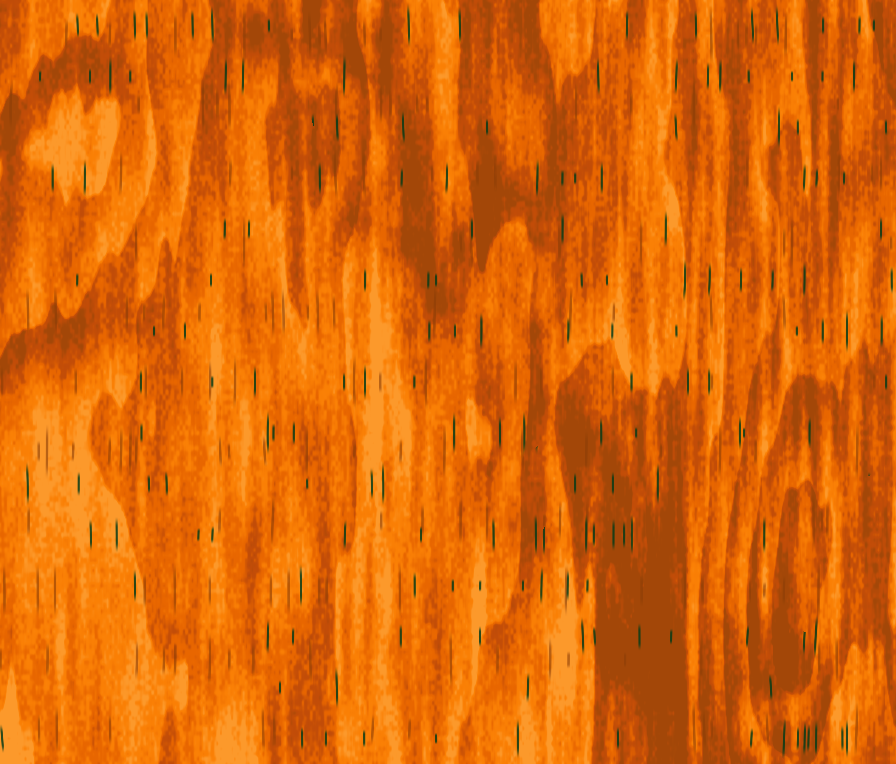
Give the GLSL for this texture, as a Shadertoy shader.

```glsl
const vec3 PORE     = vec3(0.02, 0.23, 0.09);
const vec3 UMBER    = vec3(0.64, 0.28, 0.03);
const vec3 RUST     = vec3(0.76, 0.30, 0.03);
const vec3 ORANGE   = vec3(0.91, 0.40, 0.00);
const vec3 AMBER    = vec3(0.98, 0.50, 0.02);
const vec3 PALE     = vec3(0.99, 0.60, 0.17);

const float CONTRAST        = 1.30;
const float BRIGHTNESS      = 0.16;
const float RING_WARP       = 5.0;
const float RING_DEPTH      = 1.2;
const float EDGE_WIDTH      = 0.06;
const float STREAK_DEPTH    = 2.6;
const float BLOTCH_DEPTH    = 2.5;
const float GRAIN_DEPTH     = 0.8;
const float BURL_DEPTH      = 1.2;
const float SCALLOP_DEPTH   = 0.9;
const float SCALLOP_PERIOD  = 0.31;
const vec2  KNOT_CENTRE     = vec2(1.04, 0.26);
const vec2  KNOT_SIZE       = vec2(0.10, 0.24);

float hash(vec2 p) {
    vec3 q = fract(vec3(p.xyx) * 0.1031);
    q += dot(q, q.yzx + 33.33);
    return fract((q.x + q.y) * q.z);
}

float noise(vec2 p) {
    vec2 i = floor(p), f = fract(p);
    f = f * f * (3.0 - 2.0 * f);
    return mix(mix(hash(i), hash(i + vec2(1, 0)), f.x),
               mix(hash(i + vec2(0, 1)), hash(i + vec2(1, 1)), f.x), f.y);
}

// Zero-centred fractal noise
float fbm(vec2 p) {
    float sum = 0.0, amp = 0.53;
    for (int i = 0; i < 4; i++) {
        sum += amp * (noise(p) - 0.5);
        p = p * 2.03 + 17.3;
        amp *= 0.5;
    }
    return sum;
}

// Thin upright dashes, at most one per cell
float dashes(vec2 p, vec2 cells, float chance, float halfWidth, float pixel) {
    p.x += 0.004 * noise(p * vec2(9.0, 14.0));
    vec2 id = floor(p * cells);
    vec2 local = (fract(p * cells) - 0.5) / cells;
    float size = mix(0.12, 0.46, hash(id + 41.7)) / cells.y;
    local.x -= (hash(id + 9.2) - 0.5) * 0.5 / cells.x;
    float taper = 1.0 - smoothstep(0.4 * size, size, abs(local.y));
    float line = 1.0 - smoothstep(halfWidth - 0.5 * pixel, halfWidth + 0.5 * pixel, abs(local.x));
    return line * taper * step(hash(id), chance);
}

// Dark wavy bands across the left side
float scallops(vec2 p) {
    float y = p.y + 0.10 * (noise(vec2(p.x * 18.0, p.y * 3.0)) - 0.5) - 0.25 * p.x;
    float d = fract((y - 0.56) / SCALLOP_PERIOD + 0.5) - 0.5;
    float side = 1.0 - smoothstep(0.10, 0.32, p.x);
    float upper = smoothstep(0.35, 0.55, p.y);
    return side * upper * exp(-d * d * 70.0);
}

// Growth-ring height, steep at both sides and flat in the middle
float ringHeight(vec2 p) {
    float s = p.x - 0.45;
    vec2 k = (p - KNOT_CENTRE) / KNOT_SIZE;
    float h = 1.5 * s + 7.0 * s * s * s;
    h += RING_WARP * fbm(p * vec2(4.0, 1.3) + 3.7);
    h += 0.35 * (noise(p * vec2(70.0, 9.0)) - 0.5);
    return h + 2.2 * exp(-dot(k, k)) + 0.35 * scallops(p);
}

vec3 woodColour(float t) {
    vec3 c = mix(UMBER, RUST, smoothstep(-1.9, -1.0, t));
    c = mix(c, ORANGE, smoothstep(-1.0, -0.1, t));
    c = mix(c, AMBER, smoothstep(-0.1, 0.85, t));
    return mix(c, PALE, smoothstep(0.85, 1.7, t));
}

void mainImage(out vec4 fragColor, in vec2 fragCoord) {
    vec2 p = fragCoord / iResolution.y;
    vec2 u = fragCoord / iResolution.xy;
    float pixel = 1.0 / iResolution.y;

    // Rings: slow rise, sharp fall
    float h = ringHeight(p);
    float edge = clamp(EDGE_WIDTH + fwidth(h), 0.0, 0.5);
    float f = fract(h);
    float ring = smoothstep(0.1, 0.9, f) - smoothstep(1.0 - edge, 1.0, f) - 0.45;

    // Diagonal burl with a frayed outline
    float across = u.x - mix(0.86, 0.36, u.y) + 0.35 * fbm(p * vec2(9.0, 6.0));
    float burl = exp(-across * across / 0.005);
    burl *= 0.55 + 0.9 * noise(p * vec2(45.0, 28.0));

    float t = 0.8 * (0.5 - u.x) + 0.5 * (0.5 - u.y) + RING_DEPTH * ring;
    t += BLOTCH_DEPTH * fbm(p * vec2(7.0, 3.5) + 51.0);
    t += STREAK_DEPTH * mix(0.6, 1.4, u.x) * fbm(p * vec2(75.0, 5.0) + 8.0);
    t += GRAIN_DEPTH * (noise(p * vec2(270.0, 150.0)) - 0.5);
    t -= BURL_DEPTH * burl + SCALLOP_DEPTH * scallops(p);
    vec3 colour = woodColour(CONTRAST * (t + BRIGHTNESS));

    // Faint long scratches, then dark pores gathered in the upper right
    float crowd = smoothstep(0.0, 1.2, u.x + 0.7 * u.y) * smoothstep(0.25, 0.65, noise(p * vec2(6.0, 4.0) + 2.0));
    float scratch = dashes(p + 5.0, vec2(85.0, 11.0), 0.14, 0.0016, pixel);
    float pore = dashes(p, vec2(120.0, 15.0), 0.03 + 0.11 * crowd, 0.0014, pixel);
    colour = mix(colour, UMBER * 0.85, 0.6 * scratch);
    colour = mix(colour, PORE, 0.85 * pore);

    fragColor = vec4(colour, 1.0);
}
```
